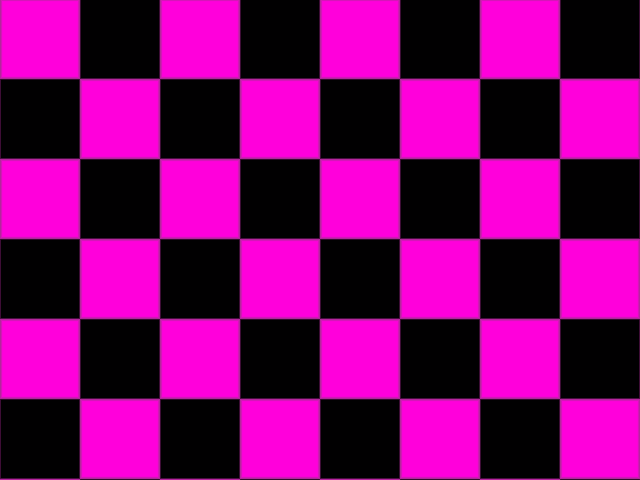
A WebGL 1 fragment shader for this pattern:

```glsl
precision highp float;
// Magenta and black checkerboard, eight by six squares, with softly dulled edges.
uniform vec2 u_resolution;

// Signed distance to the nearest square edge, positive inside magenta squares.
float checkerDistance(vec2 p) {
  vec2 toEdge = 0.5 - abs(fract(p) - 0.5);
  float parity = mod(floor(p.x) + floor(p.y), 2.0);
  return min(toEdge.x, toEdge.y) * (parity > 0.5 ? 1.0 : -1.0);
}

void main() {
  vec2 squares = vec2(8.0, 6.0);
  vec2 p = gl_FragCoord.xy / u_resolution * squares;
  p.y -= 0.0135; // rows sit slightly above the even grid

  // Edge softness in squares, never thinner than a pixel.
  vec2 pixel = squares / u_resolution;
  float soft = max(0.015, 0.9 * max(pixel.x, pixel.y));
  float d = checkerDistance(p);

  vec3 black = vec3(0.005, 0.0, 0.005);
  vec3 dullEdge = vec3(0.71, 0.15, 0.62);
  vec3 magenta = vec3(1.0, 0.0, 0.86);

  // Black rises to a dull rim, then to clean magenta.
  vec3 color = mix(black, dullEdge, smoothstep(-soft, 0.5 * soft, d));
  color = mix(color, magenta, smoothstep(0.3 * soft, 2.5 * soft, d));
  gl_FragColor = vec4(color, 1.0);
}
```
